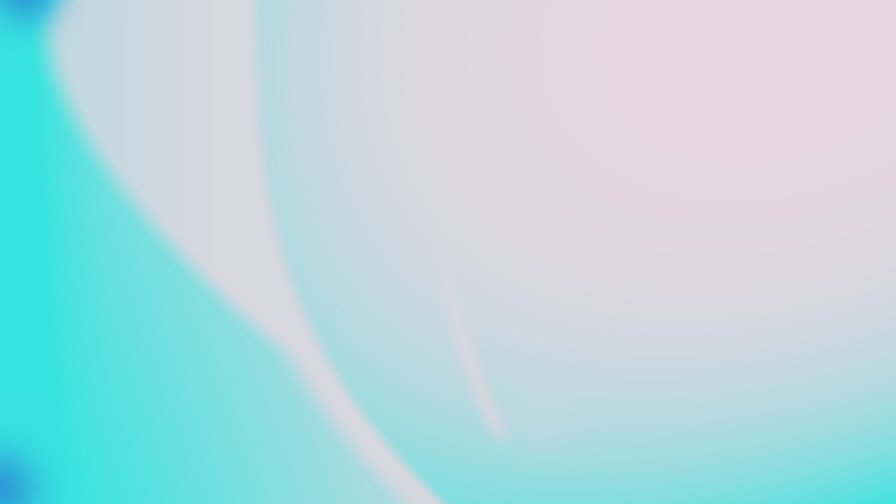
This background is drawn by a Shadertoy shader. Its source:

```glsl
// Maps warmth (the red level) to the cyan - lavender - pink ramp
vec3 ramp(float warmth) {
    return vec3(warmth, 0.91 - 0.08 * warmth, 0.875);
}

// Round soft spot, 1 at its centre
float glow(vec2 p, vec2 centre, float radius) {
    vec2 d = (p - centre) / radius;
    return exp(-dot(d, d));
}

// Wide bowl of light, pink at the upper right and cyan at the foot
float bowlWarmth(vec2 p, float ridge) {
    vec2 d = p - vec2(1.5, 0.9);
    d *= vec2(0.75, mix(0.68, 1.16, p.x / 1.778));
    float shade = 0.05 * p.y * exp(-10.0 * max(p.x - ridge, 0.0));
    return 0.89 - 0.5 * pow(length(d), 4.0) - shade;
}

// Saturated field on the left
float poolWarmth(vec2 p) {
    float lift = 0.27 * p.y * smoothstep(0.0, 0.25, p.x);
    return max(0.22, 0.12 + 0.72 * p.x + lift);
}

// Thin curved streak inside the bowl
float streak(vec2 p, float drop) {
    float along = clamp((drop - 0.44) / 0.43, 0.0, 1.0);
    float offset = p.x - 0.875 - 0.12 * pow(along, 1.7);
    float width = mix(0.012, 0.02, smoothstep(0.0, 0.6, along));
    float fade = smoothstep(0.42, 0.66, drop) * (1.0 - smoothstep(0.83, 0.9, drop));
    return fade * exp(-offset * offset / (width * width));
}

void mainImage(out vec4 fragColor, in vec2 fragCoord) {
    vec2 p = fragCoord / iResolution.y;
    float drop = max(1.0 - p.y, 0.0);

    // Fold edges: the ridge on the right, the panel narrowing to a ribbon
    float ridge = 0.507 + 0.373 * pow(drop, 2.88);
    float panelEdge = 0.07 + 0.908 * pow(drop, 1.69) + 0.05 * exp(-18.0 * drop);
    float leftEdge = min(panelEdge, ridge - 0.07);

    // Layers from left to right
    float panel = 0.76 + 0.085 * smoothstep(0.08, 0.5, p.x);
    float warmth = mix(poolWarmth(p), panel, smoothstep(-0.04, 0.04, p.x - leftEdge));
    float bowl = bowlWarmth(p, ridge);
    warmth = mix(warmth, bowl, smoothstep(-0.02, 0.025, p.x - ridge));

    // Highlights within the bowl
    warmth = mix(warmth, 0.86, 0.75 * streak(p, drop));
    warmth += 0.03 * glow(p, vec2(1.07, 0.15), 0.07);

    // Blue corners
    float blue = glow(p, vec2(0.05, 1.02), 0.065) + glow(p, vec2(0.0, 0.03), 0.075);
    vec3 color = mix(ramp(warmth), vec3(0.16, 0.56, 0.84), min(0.85 * blue, 1.0));
    fragColor = vec4(color, 1.0);
}
```
